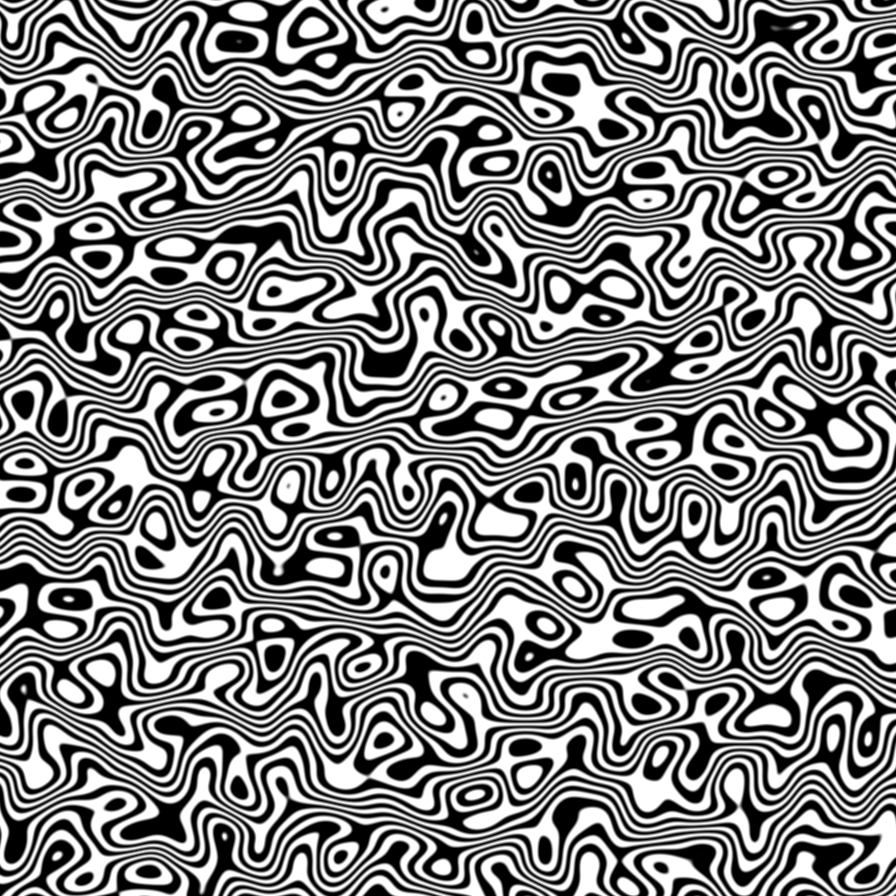
This texture is drawn by a three.js fragment shader. Its source:

```glsl
// Black and white marbled stripes that fold into paired eyes and S-bends.
// A vertical ramp plus simplex gradient noise forms a phase; its contour
// bands are drawn with an edge of even width, using the phase gradient.

#define STRIPE_COUNT 42.0
#define NOISE_CELLS vec2(9.2, 10.4)
#define NOISE_OFFSET vec2(17.3, 41.7)
#define WARP_AMOUNT 2.8
#define EDGE_HALF_WIDTH 0.0020
#define PHASE_SOFTNESS 0.02
#define WHITE_BIAS 0.003
#define INK vec3(0.0)
#define PAPER vec3(1.0)

varying vec2 vUv;

const float TAU = 6.2831853;
const float SKEW = 0.366025;
const float UNSKEW = 0.211325;

float hash(vec2 p) {
  vec3 q = fract(vec3(p.xyx) * 0.1031);
  q += dot(q, q.yzx + 33.33);
  return fract((q.x + q.y) * q.z);
}

// Unit vector in a random direction for one lattice corner
vec2 cornerGradient(vec2 corner) {
  float angle = TAU * hash(corner);
  return vec2(cos(angle), sin(angle));
}

// Simplex gradient noise, about -1 to 1
float gradientNoise(vec2 p) {
  vec2 cell = floor(p + (p.x + p.y) * SKEW);
  vec2 toA = p - cell + (cell.x + cell.y) * UNSKEW;
  vec2 middle = toA.x > toA.y ? vec2(1.0, 0.0) : vec2(0.0, 1.0);
  vec2 toB = toA - middle + UNSKEW;
  vec2 toC = toA - 1.0 + 2.0 * UNSKEW;

  vec3 falloff = max(0.5 - vec3(dot(toA, toA), dot(toB, toB), dot(toC, toC)), 0.0);
  falloff *= falloff;
  falloff *= falloff;

  vec3 slopes = vec3(
    dot(toA, cornerGradient(cell)),
    dot(toB, cornerGradient(cell + middle)),
    dot(toC, cornerGradient(cell + 1.0)));
  return 70.0 * dot(falloff, slopes);
}

// Stripe phase: one whole unit per black and white pair
float stripePhase(vec2 uv) {
  float warp = gradientNoise(uv * NOISE_CELLS + NOISE_OFFSET);
  return uv.y * STRIPE_COUNT + WARP_AMOUNT * warp;
}

void main() {
  float phase = stripePhase(vUv);

  // Phase change per canvas unit, by forward differences
  vec2 nudge = vec2(0.0005, 0.0);
  vec2 slope = vec2(
    stripePhase(vUv + nudge.xy) - phase,
    stripePhase(vUv + nudge.yx) - phase) / nudge.x;

  // Triangle wave, thresholded with an edge of constant canvas width
  float wave = abs(fract(phase) - 0.5) - 0.25 + WHITE_BIAS;
  float edge = length(vec2(EDGE_HALF_WIDTH * length(slope), PHASE_SOFTNESS));
  float paper = smoothstep(-edge, edge, wave);

  gl_FragColor = vec4(mix(INK, PAPER, paper), 1.0);
}
```
